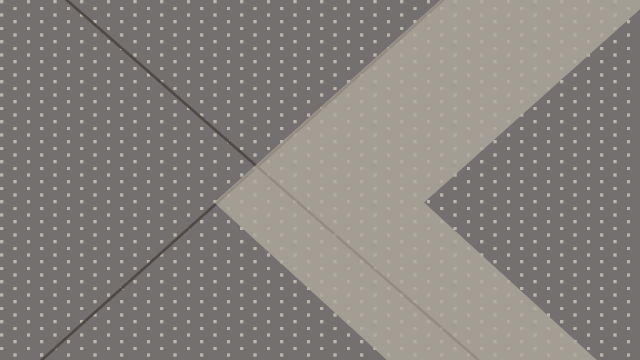
Write a Shadertoy shader that draws this background.

```glsl
// Staggered square dots on warm grey, under a pale sideways chevron and two thin crossing lines.

const vec3 GROUND    = vec3(0.46, 0.44, 0.44);
const vec3 DOT       = vec3(0.73, 0.71, 0.67);
const vec3 LINE      = vec3(0.31, 0.29, 0.27);
const vec3 BAND      = vec3(0.64, 0.62, 0.58);
const vec3 BAND_DOT  = vec3(0.69, 0.67, 0.62);
const vec3 BAND_LINE = vec3(0.58, 0.55, 0.51);

const float PITCH = 1.0 / 27.0;      // dot spacing, in canvas heights
const float DOT_HALF = 0.125;        // half a dot's side, in cells
const float LINE_HALF = 0.0038;

// Coverage of a shape from its signed distance (negative inside).
float coverage(float dist, float pixel) {
    return clamp(0.5 - dist / pixel, 0.0, 1.0);
}

// Square dots; every second column is shifted by half a cell.
float dotGrid(vec2 p, float pitch, float pixel) {
    vec2 cell = p / pitch;
    float shift = 0.5 * mod(floor(cell.x), 2.0);
    vec2 local = fract(vec2(cell.x, cell.y + shift)) - vec2(DOT_HALF, 1.0 - DOT_HALF);
    vec2 dist = (abs(local) - DOT_HALF) * pitch;
    return coverage(dist.x, pixel) * coverage(dist.y, pixel);
}

// Distance to the endless line through a and b.
float lineDistance(vec2 p, vec2 a, vec2 b) {
    vec2 along = normalize(b - a);
    vec2 offset = p - a;
    return abs(offset.x * along.y - offset.y * along.x);
}

// Signed distance to a left-pointing wedge, negative to its right.
float wedge(vec2 p, vec2 tip) {
    float rise = p.y - tip.y;
    float run = rise > 0.0 ? 1.117 : 1.096;
    return (tip.x + abs(rise) * run - p.x) / sqrt(1.0 + run * run);
}

void mainImage(out vec4 fragColor, in vec2 fragCoord) {
    float pixel = 1.0 / iResolution.y;
    vec2 p = fragCoord * pixel;

    float dots = dotGrid(p, PITCH, pixel);

    // Crossing lines
    float falling = lineDistance(p, vec2(0.185, 1.0), vec2(1.329, 0.0));
    float rising = lineDistance(p, vec2(0.116, 0.0), vec2(1.231, 1.0));
    float lines = coverage(min(falling, rising) - LINE_HALF, pixel);

    // Chevron: outer wedge minus inner wedge
    float outer = wedge(p, vec2(0.595, 0.4375));
    float inner = wedge(p, vec2(1.178, 0.4375));
    float band = coverage(max(outer, -inner), pixel);

    // The line fades out where it runs under the band
    vec3 ground = mix(mix(GROUND, DOT, dots), LINE, lines);
    vec3 veil = mix(mix(BAND, BAND_LINE, lines), BAND_DOT, dots * (1.0 - 0.6 * lines));

    fragColor = vec4(mix(ground, veil, band), 1.0);
}
```
